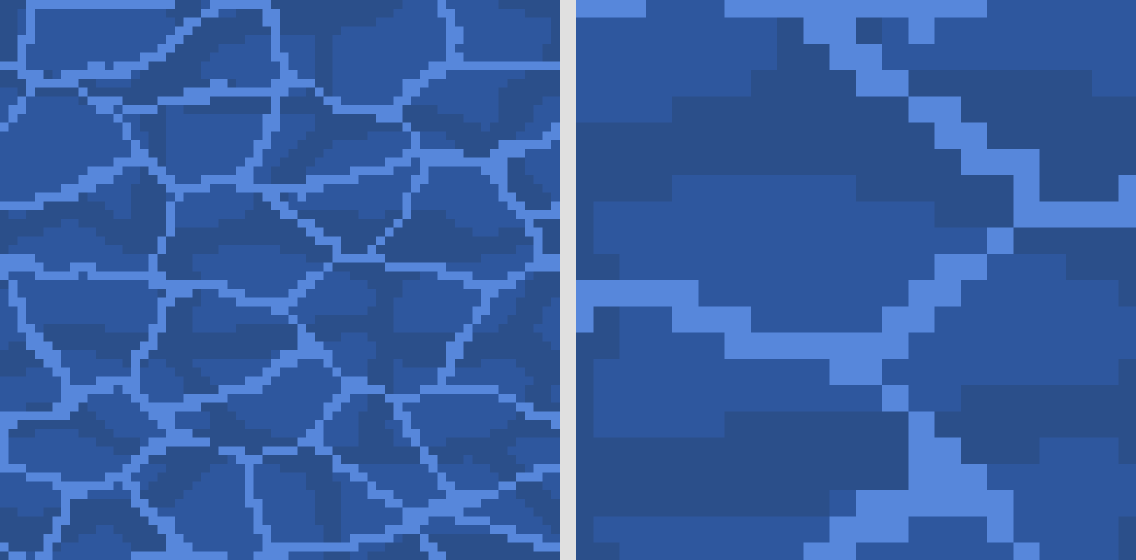
Left: the whole. Right: its middle third, enlarged.
This texture is drawn by a WebGL 2 fragment shader. Its source:

```glsl
#version 300 es
precision highp float;

uniform vec2 u_resolution;
out vec4 outColor;

#define BLOCKS 64.0
#define VEIN_GRID vec2(4.0, 6.0)
#define BAND_GRID vec2(3.0, 5.0)
#define VEIN_HALF_WIDTH 0.0098
#define BAND_HALF_WIDTH 0.0265
#define JITTER 0.86
#define SWAY 0.050
#define RIPPLE 0.016
#define WATER vec3(0.18, 0.34, 0.62)
#define SHADE vec3(0.17, 0.31, 0.54)
#define VEIN vec3(0.34, 0.53, 0.86)

float hash(vec2 p) {
    return fract(sin(dot(p, vec2(127.1, 311.7))) * 43758.5453);
}

vec2 hash2(vec2 p) {
    return vec2(hash(p), hash(p + vec2(41.3, 17.9)));
}

// Value noise with two channels, repeating once per canvas
vec2 noise2(vec2 uv, float freq, float seed) {
    vec2 p = uv * freq;
    vec2 i = floor(p);
    vec2 f = fract(p);
    f = f * f * (3.0 - 2.0 * f);
    vec2 a = hash2(mod(i, freq) + seed);
    vec2 b = hash2(mod(i + vec2(1.0, 0.0), freq) + seed);
    vec2 c = hash2(mod(i + vec2(0.0, 1.0), freq) + seed);
    vec2 d = hash2(mod(i + 1.0, freq) + seed);
    return mix(mix(a, b, f.x), mix(c, d, f.x), f.y) - 0.5;
}

float smoothMin(float a, float b, float k) {
    float h = max(k - abs(a - b), 0.0) / k;
    return min(a, b) - h * h * k * 0.25;
}

vec2 cellPoint(vec2 cell, vec2 grid, float seed) {
    return 0.5 + JITTER * (hash2(mod(cell, grid) + seed) - 0.5);
}

// Distance to the nearest cell border, in canvas units
float borderDistance(vec2 uv, vec2 grid, float seed, float rounding) {
    vec2 p = uv * grid;
    vec2 base = floor(p);
    vec2 f = p - base;
    vec2 nearCell = vec2(0.0);
    vec2 nearOffset = vec2(0.0);
    float best = 1e3;

    for (int y = -1; y <= 1; y++) {
        for (int x = -1; x <= 1; x++) {
            vec2 cell = vec2(x, y);
            vec2 offset = cell + cellPoint(base + cell, grid, seed) - f;
            float d = dot(offset, offset);
            if (d < best) {
                best = d;
                nearCell = cell;
                nearOffset = offset;
            }
        }
    }

    float border = 1.0;
    for (int y = -2; y <= 2; y++) {
        for (int x = -2; x <= 2; x++) {
            if (x == 0 && y == 0) continue;
            vec2 cell = nearCell + vec2(x, y);
            vec2 offset = cell + cellPoint(base + cell, grid, seed) - f;
            vec2 normal = normalize(offset - nearOffset);
            float d = dot(0.5 * (offset + nearOffset), normal) / length(normal * grid);
            border = smoothMin(border, d, rounding);
        }
    }
    return border;
}

vec3 waterColor(vec2 uv) {
    vec2 sway = SWAY * noise2(uv, 8.0, 3.0);
    vec2 ripple = RIPPLE * noise2(uv, 20.0, 11.0);
    float vein = borderDistance(uv + sway + ripple, VEIN_GRID, 5.0, 0.012);
    float band = borderDistance(uv + 1.7 * sway.yx + 0.6 * ripple, BAND_GRID, 23.0, 0.02);

    vec3 color = band < BAND_HALF_WIDTH ? SHADE : WATER;
    return vein < VEIN_HALF_WIDTH ? VEIN : color;
}

void main() {
    // Average four samples, each snapped to its block centre
    vec3 sum = vec3(0.0);
    for (int i = 0; i < 4; i++) {
        vec2 shift = 0.5 * vec2(i % 2, i / 2) - 0.25;
        vec2 uv = (gl_FragCoord.xy + shift) / u_resolution.y;
        sum += waterColor((floor(uv * BLOCKS) + 0.5) / BLOCKS);
    }
    outColor = vec4(sum * 0.25, 1.0);
}
```
